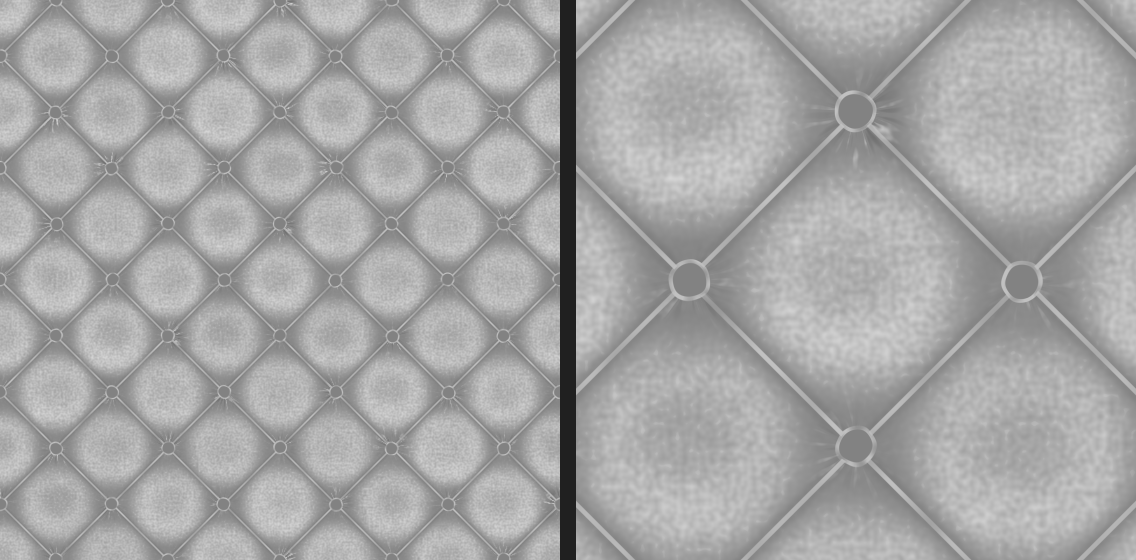
Left, the full canvas; right, a detail of the centre.
Write a Shadertoy shader that draws this texture.

```glsl
// Grey tufted upholstery: a diamond grid of padded cushions with piped seams,
// sunken buttons, radiating creases and a fine woven grain.
// Diagonal coordinates locate seams, pads and buttons; all noise wraps.

const float REPEATS = 5.0;          // tufts across and down
const float SEAM_HALF_WIDTH = 0.007; // lengths are in units of one repeat
const float BUTTON_RADIUS = 0.056;
const float BUTTON_JITTER = 0.012;
const float RIM_HALF_WIDTH = 0.006;
const float CREASE_REACH = 0.23;
const float CREASE_COUNT = 34.0;
const float THREADS = 200.0;        // woven threads across the canvas
const float GRAIN = 240.0;          // grain cells across the canvas
const float SHADE_DEEP = 0.535;
const float SHADE_PAD = 0.735;
const float SHADE_LINE = 0.755;
const float SHADE_BUTTON = 0.51;
const float DIMPLE_DEPTH = 0.055;
const float TAU = 6.2831853;

vec2 hash22(vec2 p) {
    vec3 q = fract(p.xyx * vec3(0.1031, 0.1030, 0.0973));
    q += dot(q, q.yzx + 33.33);
    return fract((q.xx + q.yz) * q.zy);
}

float cornerGradient(vec2 cell, vec2 offset, vec2 period) {
    float angle = TAU * hash22(mod(cell, period) + 7.0).x;
    return dot(vec2(cos(angle), sin(angle)), offset);
}

// Gradient noise that wraps after a whole number of cells, about -0.7 to 0.7
float gradientNoise(vec2 p, vec2 period) {
    vec2 i = floor(p), f = p - i;
    vec2 w = f * f * f * (f * (f * 6.0 - 15.0) + 10.0);
    vec2 e = vec2(1.0, 0.0);
    float low = mix(cornerGradient(i, f, period),
                    cornerGradient(i + e.xy, f - e.xy, period), w.x);
    float high = mix(cornerGradient(i + e.yx, f - e.yx, period),
                     cornerGradient(i + e.xx, f - e.xx, period), w.x);
    return mix(low, high, w.y);
}

float tiledNoise(vec2 uv, vec2 cells) {
    return gradientNoise(uv * cells, cells);
}

// Domed pad: bright shoulder, dark border, shallow dimple in the middle
float padLight(vec2 p, float edge, vec2 id) {
    vec2 rnd = hash22(id + 3.0), rnd2 = hash22(id + 41.0);
    vec2 ap = abs(p);
    float r = pow(pow(ap.x, 2.5) + pow(ap.y, 2.5), 0.4);
    float dome = smoothstep(0.41, 0.19 + 0.04 * rnd.x, r);
    dome *= mix(0.35, 1.0, smoothstep(0.0, 0.22, edge));
    vec2 dimplePos = (p - 0.05 * (rnd2 - 0.5)) * vec2(0.9, 1.1);
    float dimple = smoothstep(0.21, 0.06, length(dimplePos));
    float shade = mix(SHADE_DEEP, SHADE_PAD + 0.035 * (rnd.y - 0.5), dome);
    shade -= DIMPLE_DEPTH * (0.5 + rnd2.y) * dimple;
    return shade - 0.09 * p.y * dome;
}

// Broken bright folds fanning out of a button, stronger on one side
float creases(vec2 p, vec2 id, float speckle) {
    vec2 rnd = hash22(id + 17.0);
    float r = length(p), angle = atan(p.y, p.x);
    vec2 polar = vec2(angle / TAU * CREASE_COUNT, r * 9.0 + 60.0 * rnd.x);
    float fold = gradientNoise(polar, vec2(CREASE_COUNT, 128.0));
    float side = 0.55 + 0.45 * cos(angle - TAU * rnd.y);
    float reach = smoothstep(CREASE_REACH, BUTTON_RADIUS, r);
    float glint = smoothstep(0.12, 0.42, fold) * (0.7 + 0.9 * speckle);
    float shadow = smoothstep(0.1, 0.45, -fold);
    return reach * side * (0.3 + rnd.x) * (0.24 * glint - 0.06 * shadow);
}

void mainImage(out vec4 fragColor, in vec2 fragCoord) {
    vec2 uv = fragCoord / iResolution.xy;
    vec2 q = uv * REPEATS;
    float aa = 0.75 * REPEATS / iResolution.y;

    // Diagonal lattice: pads at whole numbers, buttons at halves
    vec2 diag = vec2(q.x + q.y, q.x - q.y);
    vec2 padCell = floor(diag + 0.5);
    vec2 padTwice = vec2(padCell.x + padCell.y, padCell.x - padCell.y);
    vec2 knot = floor(diag) + 0.5;
    vec2 knotTwice = vec2(knot.x + knot.y, knot.x - knot.y);
    vec2 padId = mod(padTwice, 2.0 * REPEATS);
    vec2 knotId = mod(knotTwice, 2.0 * REPEATS);

    // Cushion
    vec2 inPad = abs(diag - padCell);
    float edge = 1.0 - 2.0 * max(inPad.x, inPad.y);
    float shade = padLight(q - 0.5 * padTwice, edge, padId);
    shade += 0.025 * tiledNoise(uv, vec2(24.0));

    // Woven threads and grain, strongest on the lit cloth
    float speckle = tiledNoise(uv, vec2(GRAIN));
    float weave = tiledNoise(uv, vec2(50.0, THREADS)) + tiledNoise(uv + 0.37, vec2(THREADS, 50.0));
    float lit = smoothstep(SHADE_DEEP, SHADE_PAD, shade);
    shade += mix(0.012, 0.085, lit) * speckle + 0.04 * lit * weave;
    shade += 0.13 * smoothstep(0.3, 0.5, speckle) * lit * (1.0 - lit);

    // Creases, then piped seams with uneven shine
    vec2 fromButton = q - 0.5 * knotTwice - BUTTON_JITTER * (hash22(knotId) - 0.5);
    shade += creases(fromButton, knotId, speckle);
    float seamDist = min(abs(diag.x - knot.x), abs(diag.y - knot.y)) * 0.7071;
    float shine = 0.75 + 0.6 * tiledNoise(uv, vec2(30.0));
    shade -= 0.03 * smoothstep(0.035, 0.01, seamDist);
    float seam = 1.0 - smoothstep(SEAM_HALF_WIDTH - aa, SEAM_HALF_WIDTH + aa, seamDist);
    shade = mix(shade, SHADE_LINE, seam * clamp(shine, 0.0, 1.0));

    // Button with a worn rim
    float r = length(fromButton) + 0.008 * tiledNoise(uv, vec2(80.0));
    float disc = 1.0 - smoothstep(BUTTON_RADIUS - aa, BUTTON_RADIUS + aa, r);
    shade = mix(shade, SHADE_BUTTON, disc);
    float rim = 1.0 - smoothstep(RIM_HALF_WIDTH - aa, RIM_HALF_WIDTH + aa, abs(r - BUTTON_RADIUS));
    float wear = clamp(0.75 + 1.1 * tiledNoise(uv + 0.61, vec2(110.0)), 0.0, 1.0);
    shade = mix(shade, SHADE_LINE, rim * wear);

    fragColor = vec4(vec3(clamp(shade, 0.0, 1.0)), 1.0);
}
```
